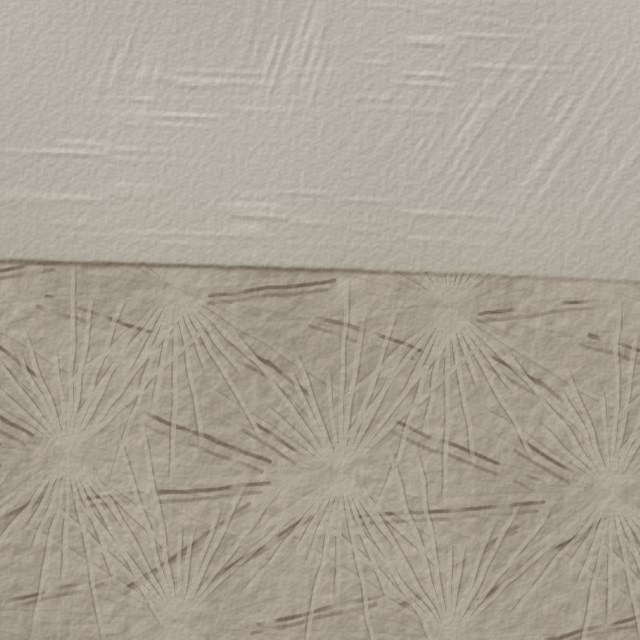
This texture is drawn by a three.js fragment shader. Its source:

```glsl
// A pale brushed slab above a plaster relief of crossing ray fans.
// Fans and dark grooves repeat along a slanted lattice; brushed streaks
// come from stretched noise held inside soft patches.
#define SLAB vec3(0.708, 0.692, 0.650)
#define PLASTER vec3(0.645, 0.605, 0.552)
#define RIDGE vec3(0.695, 0.657, 0.605)
#define GROOVE vec3(0.410, 0.365, 0.310)
#define HUB vec2(0.107, 0.290)
#define PERIOD vec2(0.425, -0.029)
#define ROW_STEP vec2(0.170, 0.260)
#define RAYS 38.0
#define RAY_WIDTH 0.0046
#define GRAIN 0.075

varying vec2 vUv;

float hash(vec2 p) {
  return fract(sin(dot(p, vec2(127.1, 311.7))) * 43758.5453);
}

float noise(vec2 p) {
  vec2 i = floor(p), f = fract(p);
  f = f * f * (3.0 - 2.0 * f);
  return mix(mix(hash(i), hash(i + vec2(1, 0)), f.x),
             mix(hash(i + vec2(0, 1)), hash(i + vec2(1, 1)), f.x), f.y);
}

// Difference of two nearby samples, as if lit from the upper left
float emboss(vec2 p, float scale) {
  return noise(p * scale) - noise(p * scale + vec2(-0.5, 0.6));
}

float patchMask(vec2 p, vec2 center, vec2 size) {
  vec2 d = (p - center) / size;
  return exp(-dot(d, d));
}

// Thin raised scratches along one direction
float streaks(vec2 p, float angle) {
  float c = cos(angle), s = sin(angle);
  vec2 q = vec2(c * p.x + s * p.y, c * p.y - s * p.x) * vec2(11.0, 125.0);
  return smoothstep(0.52, 0.92, noise(q))
       - 0.6 * smoothstep(0.52, 0.92, noise(q + vec2(0.0, 0.9)));
}

// One fan of rays: x is the raised ridge, y its shaded flank
vec2 fan(vec2 d, float seed) {
  float r = length(d) + 0.0001;
  float sector = atan(d.y, d.x + 0.00001) / 6.28318 * RAYS;
  float id = floor(sector);
  float shift = 0.5 + 0.45 * (hash(vec2(id, seed)) - 0.5);
  float off = (fract(sector) - shift) * 6.28318 / RAYS * r;
  float len = mix(0.13, 0.36, hash(vec2(id, seed + 7.0)));
  float reach = 1.0 - smoothstep(len * 0.8, len, r);
  reach *= mix(0.25, 1.0, smoothstep(0.4, 0.8, abs(d.y) / r));
  float ridge = 1.0 - smoothstep(0.45, 1.0, abs(off) / RAY_WIDTH);
  float flank = 1.0 - smoothstep(0.1, 0.65, abs(off / RAY_WIDTH + 1.1));
  return vec2(ridge, flank) * reach;
}

float groove(vec2 p, vec2 a, vec2 b) {
  vec2 ab = b - a;
  float t = clamp(dot(p - a, ab) / dot(ab, ab), 0.0, 1.0);
  return 1.0 - smoothstep(0.0012, 0.0048, length(p - a - ab * t));
}

// The grooves around one hub
float grooves(vec2 p) {
  float g = groove(p, vec2(0.212, 0.195), vec2(0.316, 0.137));
  g = max(g, groove(p, vec2(0.284, 0.052), vec2(0.368, 0.000)));
  g = max(g, groove(p, vec2(0.089, 0.078), vec2(0.316, -0.013)));
  g = max(g, groove(p, vec2(0.030, -0.068), vec2(0.316, -0.046)));
  g = max(g, groove(p, vec2(-0.008, -0.038), vec2(-0.210, -0.170)));
  g = max(g, groove(p, vec2(0.284, -0.078), vec2(0.095, -0.208)));
  g = max(g, groove(p, vec2(-0.036, 0.245), vec2(0.126, 0.193)));
  g = max(g, groove(p, vec2(-0.128, -0.237), vec2(0.068, -0.191)));
  g = max(g, groove(p, vec2(0.219, 0.247), vec2(0.414, 0.273)));
  return max(g, groove(p, vec2(0.310, 0.143), vec2(0.380, 0.091)));
}

vec3 relief(vec2 p) {
  vec2 w = p + 0.006 * (vec2(noise(p * 24.0), noise(p * 24.0 + 40.0)) - 0.5);
  vec2 rays = vec2(0.0);
  float dark = 0.0;
  for (int i = -1; i <= 3; i++) {
    vec2 hub = HUB + float(i) * PERIOD;
    dark = max(dark, grooves(w - hub));
    dark = max(dark, 0.55 * grooves(w - hub + vec2(0.012, 0.014)));
    for (int j = -1; j <= 1; j++) {
      float row = float(j);
      vec2 center = hub + ROW_STEP * vec2(abs(row), row);
      rays = max(rays, fan(w - center, row * 13.0 + 3.0));
    }
  }
  dark *= smoothstep(0.15, 0.6, noise(p * 38.0));
  vec3 col = PLASTER + 0.05 * (noise(p * 9.0) - 0.5);
  col += 0.07 * emboss(p, 65.0);
  col = mix(col, GROOVE, 0.8 * dark);
  col = mix(col, GROOVE, 0.33 * rays.y * (1.0 - rays.x));
  return mix(col, RIDGE, 0.72 * rays.x);
}

vec3 slab(vec2 p, float height) {
  float flat_ = patchMask(p, vec2(0.45, 0.655), vec2(0.28, 0.045))
    + patchMask(p, vec2(0.30, 0.85), vec2(0.11, 0.045))
    + patchMask(p, vec2(0.68, 0.93), vec2(0.15, 0.09))
    + patchMask(p, vec2(0.08, 0.74), vec2(0.14, 0.05));
  float slanted = patchMask(p, vec2(0.83, 0.80), vec2(0.20, 0.14));
  float steep = patchMask(p, vec2(0.45, 0.93), vec2(0.07, 0.10))
    + 0.6 * patchMask(p, vec2(0.20, 0.90), vec2(0.08, 0.10));
  float relief_ = flat_ * streaks(p, -0.04) + 0.75 * slanted * streaks(p, 0.98)
    + 0.8 * steep * streaks(p, 1.25);
  vec3 col = SLAB + 0.025 * (noise(p * 5.0) - 0.5) + 0.085 * relief_;
  return col - vec3(0.025, 0.03, 0.04) * exp(-height * 9.0);
}

void main() {
  vec2 p = vUv;
  float edge = 0.594 - 0.020 * p.x - 0.013 * p.x * p.x;
  float height = p.y - edge + 0.003 * (noise(p * 45.0) - 0.5);
  vec3 col = mix(relief(p), slab(p, max(height, 0.0)), smoothstep(-0.002, 0.002, height));

  // Contact shadow under the slab, fading to the right
  float seam = exp(-pow((height + 0.003) / 0.0042, 2.0));
  col = mix(col, GROOVE, seam * mix(0.7, 0.25, smoothstep(0.45, 0.8, p.x)));

  col += GRAIN * (0.6 * emboss(p, 150.0) + 0.5 * emboss(p + 3.0, 270.0));
  gl_FragColor = vec4(col, 1.0);
}
```
